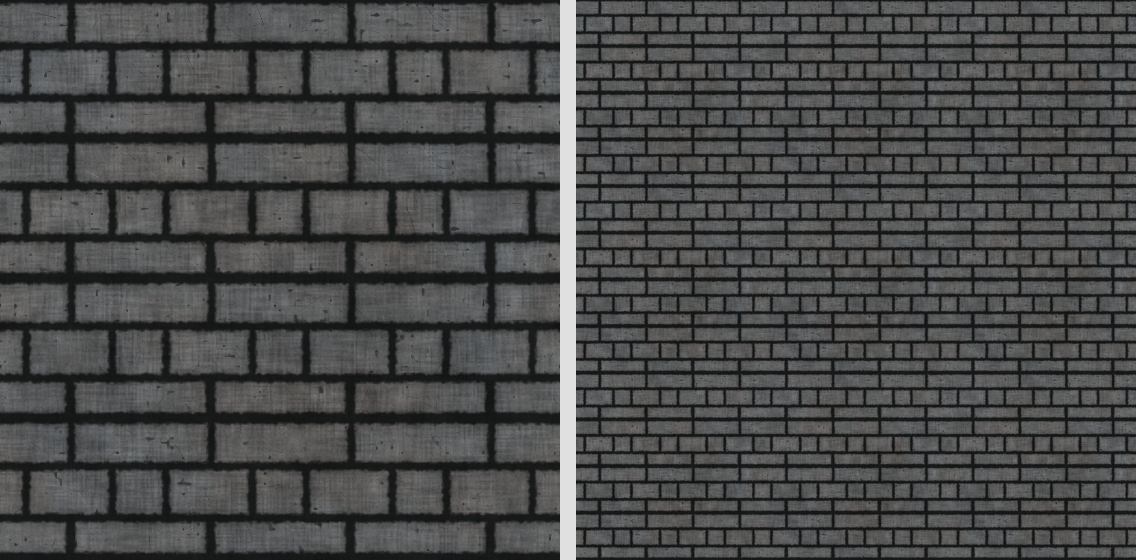
Left, the tile; right, the same tile 3 across and 3 down.
A Shadertoy shader for this texture:

```glsl
// Worn grey brickwork: 4 x 4 repeats of three courses (long, mixed, long) with dark soft joints.
// Bricks are rounded box distances wrapped in the repeat; woven grain, stains and scratches
// come from periodic noise that spans the whole tile, so no two bricks wear alike.

float hash(vec2 p) {
    vec3 a = fract(vec3(p.xyx) * 0.1031);
    a += dot(a, a.yzx + 33.33);
    return fract((a.x + a.y) * a.z);
}

// Value noise with a whole number of cells across the tile
float noise(vec2 uv, vec2 period, float seed) {
    vec2 p = uv * period, i = floor(p), f = fract(p);
    f = f * f * (3.0 - 2.0 * f);
    vec2 lo = mod(i, period) + seed, hi = mod(i + 1.0, period) + seed;
    return mix(mix(hash(lo), hash(vec2(hi.x, lo.y)), f.x),
               mix(hash(vec2(lo.x, hi.y)), hash(hi), f.x), f.y);
}

float fbm(vec2 uv, float period, float seed) {
    float sum = 0.0, amp = 0.5;
    for (int i = 0; i < 5; i++) {
        sum += amp * noise(uv, vec2(period), seed);
        period *= 2.0;
        amp *= 0.55;
        seed += 17.0;
    }
    return sum / 1.055;
}

// Signed distance to a brick that wraps inside the 192-unit repeat
float brick(vec2 p, vec2 center, vec2 halfSize) {
    vec2 d = abs(mod(p - center + 96.0, 192.0) - 96.0) - halfSize + 2.0;
    return length(max(d, 0.0)) + min(max(d.x, d.y), 0.0) - 2.0;
}

// Random thin segments, one per grid cell; positive is dark, negative is light
float scratches(vec2 uv, float grid, float seed) {
    vec2 p = uv * grid, base = floor(p);
    float width = max(0.0007, 0.7 / iResolution.y) * grid, sum = 0.0;
    for (int y = -1; y <= 1; y++)
    for (int x = -1; x <= 1; x++) {
        vec2 cell = base + vec2(x, y), id = mod(cell, grid) + seed;
        vec2 start = cell + vec2(hash(id + 3.1), hash(id + 7.7));
        float angle = 6.2832 * hash(id + 13.3);
        vec2 dir = vec2(cos(angle), sin(angle)) * (0.2 + 0.75 * hash(id + 21.9));
        vec2 rel = p - start;
        float t = clamp(dot(rel, dir) / dot(dir, dir), 0.0, 1.0);
        float bend = 0.05 * sin(t * 3.1416) * (hash(id + 31.0) - 0.5);
        float d = length(rel - dir * t + bend);
        float strength = hash(id + 41.0);
        sum += smoothstep(width, 0.0, d) * (1.0 - 0.7 * t)
             * (strength > 0.3 ? strength : -0.6);
    }
    return sum;
}

void mainImage(out vec4 fragColor, in vec2 fragCoord) {
    vec2 uv = fragCoord / iResolution.xy;
    vec2 p = uv * 768.0;

    // Courses: short long, mixed pair, tall long
    float d = brick(p, vec2(192.5, 31.0), vec2(89.5, 21.0));
    d = min(d, brick(p, vec2(95.0, 93.0), vec2(54.0, 30.0)));
    d = min(d, brick(p, vec2(191.0, 93.0), vec2(32.0, 30.0)));
    d = min(d, brick(p, vec2(194.0, 160.5), vec2(91.0, 26.5)));
    d += 3.0 * (noise(uv, vec2(130.0), 5.0) - 0.5) + 1.5 * (noise(uv, vec2(256.0), 9.0) - 0.5);
    float face = smoothstep(2.5, -3.5, d);

    // Woven grain: fine threads both ways, with patchy strength
    float threads = noise(uv, vec2(300.0, 30.0), 51.0) + noise(uv, vec2(30.0, 300.0), 73.0) - 1.0;
    float grit = noise(uv, vec2(384.0), 91.0) - 0.5;
    float stain = fbm(uv, 24.0, 11.0) - 0.5;
    float broad = fbm(uv, 3.0, 29.0) - 0.5;
    float grain = 0.17 * threads * (0.6 + 0.8 * noise(uv, vec2(14.0), 37.0))
                + 0.13 * grit + 0.4 * stain + 0.22 * broad;

    // Brick face: neutral grey drifting between warm and cool, dimmer near the joints
    float warmth = fbm(uv, 7.0, 61.0) - 0.5;
    vec3 stone = vec3(0.365, 0.366, 0.366) * (1.0 + grain);
    stone *= 1.0 + warmth * vec3(0.12, 0.0, -0.1);
    stone *= 1.0 - 0.1 * smoothstep(-12.0, -2.0, d);

    // Wear: scratches and scattered dark pits
    float marks = scratches(uv, 13.0, 100.0) + 0.7 * scratches(uv, 29.0, 200.0);
    stone *= 1.0 - 0.38 * clamp(marks, -0.6, 1.0);
    stone *= 1.0 - 0.45 * smoothstep(0.83, 0.95, noise(uv, vec2(110.0), 140.0)) * smoothstep(0.45, 0.65, stain + 0.5);

    vec3 joint = vec3(0.09, 0.094, 0.094) * (1.0 + 0.8 * grain);
    fragColor = vec4(mix(joint, stone, face), 1.0);
}
```
